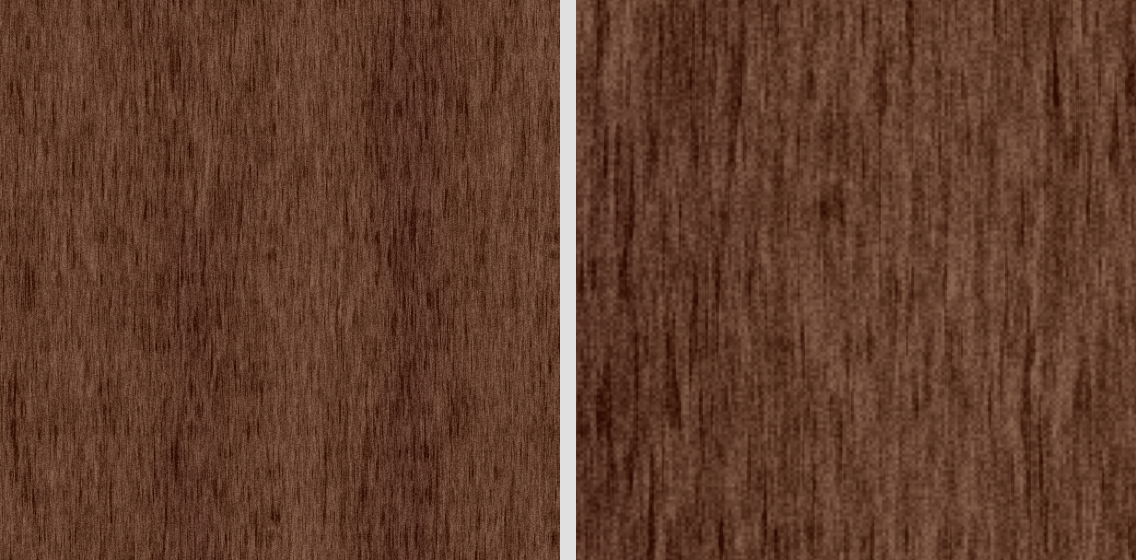
Left: the whole. Right: its middle third, enlarged.
A Shadertoy shader for this texture:

```glsl
// Dark brown wood: crisp vertical fibres and speckled grain over broad soft bands,
// with broken dark seams and a few small knots. All layers are value noise
// stretched along y, summed into one tone that shifts a base brown.
#define BASE_BROWN vec3(0.384, 0.240, 0.172)
#define GRAIN_AMOUNT 0.064
#define FIBRE_AMOUNT 0.092
#define STRAND_AMOUNT 0.028
#define BAND_AMOUNT 0.016
#define CLOUD_AMOUNT 0.031
#define PORE_DEPTH 0.095
#define SEAM_DEPTH 0.105
#define SEAM_COLUMNS 15.0
#define KNOT_DEPTH 0.14
#define KNOT_PERIOD 0.502
#define FINEST 512.0

float hash(vec2 p) {
    vec3 q = fract(vec3(p.xyx) * vec3(0.1031, 0.1030, 0.0973));
    q += dot(q, q.yzx + 33.33);
    return fract((q.x + q.y) * q.z);
}

// Smooth value noise from -1 to 1
float noise(vec2 p) {
    vec2 cell = floor(p), f = fract(p);
    f = f * f * (3.0 - 2.0 * f);
    float low = mix(hash(cell), hash(cell + vec2(1, 0)), f.x);
    float high = mix(hash(cell + vec2(0, 1)), hash(cell + vec2(1, 1)), f.x);
    return 2.0 * mix(low, high, f.y) - 1.0;
}

// Long thin dark lines, one per column, fading in and out along y
float seams(vec2 p) {
    float dark = 0.0;
    float column = floor(p.x * SEAM_COLUMNS);
    for (int i = -1; i <= 1; i++) {
        float id = column + float(i) + 20.0;
        float x = (id - 20.0 + hash(vec2(id, 3.0))) / SEAM_COLUMNS;
        x += 0.002 * noise(vec2(id * 7.0, p.y * 9.0 + 5.0));
        float strength = smoothstep(-0.3, 0.7, noise(vec2(id * 5.0, p.y * 5.0 + 40.0)));
        strength *= 0.7 + 0.5 * noise(vec2(id * 3.0, p.y * 50.0 + 80.0));
        float d = abs(p.x - x);
        float line = 0.8 * exp(-d * d / 0.0000025) + 0.25 * exp(-d * d / 0.00010);
        dark += line * strength * (0.4 + 0.6 * hash(vec2(id, 9.0)));
    }
    return min(dark, 1.0);
}

// Small dark knots with a pale rim and a smudge trailing upwards
float knots(vec2 p) {
    vec3 columns = vec3(0.230, 0.486, 0.990);
    vec3 heights = vec3(0.453, 0.042, 0.042);
    float tone = 0.0;
    for (int i = 0; i < 3; i++) {
        vec2 d = p - vec2(columns[i], heights[i]);
        d.y = mod(d.y + 0.5 * KNOT_PERIOD, KNOT_PERIOD) - 0.5 * KNOT_PERIOD;
        float size = i == 0 ? 0.7 : 1.0;
        d /= size;
        float r = length(d * vec2(1.0, 0.85)) + 0.002 * noise(p * 150.0);
        float core = exp(-r * r / 0.00007);
        float rim = exp(-pow((r - 0.015) / 0.002, 2.0));
        vec2 s = (d - vec2(0.003, 0.036)) / vec2(0.014, 0.017);
        float smudge = exp(-dot(s, s));
        tone += size * (0.4 * rim * smoothstep(-0.01, 0.01, d.y) - 0.75 * core - 0.45 * smudge);
    }
    return tone;
}

void mainImage(out vec4 fragColor, in vec2 fragCoord) {
    vec2 p = fragCoord / iResolution.xy;
    vec2 w = p + vec2(0.004 * noise(p * vec2(6.0, 4.0) + 11.0), 0.0);

    // Broad light and dark bands with soft clouding
    float band = -cos(6.2832 * 2.6 * (w.x - 0.34));
    float cloud = 0.6 * noise(w * vec2(11.0, 2.5) + 17.0) + 0.4 * noise(w * vec2(28.0, 7.0) + 31.0);
    float broad = BAND_AMOUNT * band + CLOUD_AMOUNT * cloud;

    // Hair-thin fibres, wider strands and sharp speckle
    float fibre = 0.62 * noise(p * vec2(FINEST, 62.0) + 53.5)
                + 0.34 * noise(p * vec2(FINEST, 150.0) + 211.5)
                + 0.50 * noise(w * vec2(270.0, 26.0) + 71.0);
    float strand = noise(w * vec2(130.0, 11.0) + 97.0);
    float grain = noise(p * FINEST + 131.5);

    // Short dark pores, denser in the dark bands
    float pore = smoothstep(0.38, 0.75, noise(w * vec2(310.0, 26.0) + 151.0) - 0.12 * band);

    float tone = broad + FIBRE_AMOUNT * fibre + STRAND_AMOUNT * strand + GRAIN_AMOUNT * grain;
    tone -= PORE_DEPTH * pore + SEAM_DEPTH * seams(w);
    tone += KNOT_DEPTH * knots(p);

    // Dark areas turn slightly cooler; limits keep the stain even
    tone = clamp(tone, -0.20, 0.15);
    vec3 color = BASE_BROWN + tone * vec3(1.0, 0.99, 0.92);
    color.b += 0.4 * max(-broad, 0.0);
    fragColor = vec4(max(color, vec3(0.02)), 1.0);
}
```
